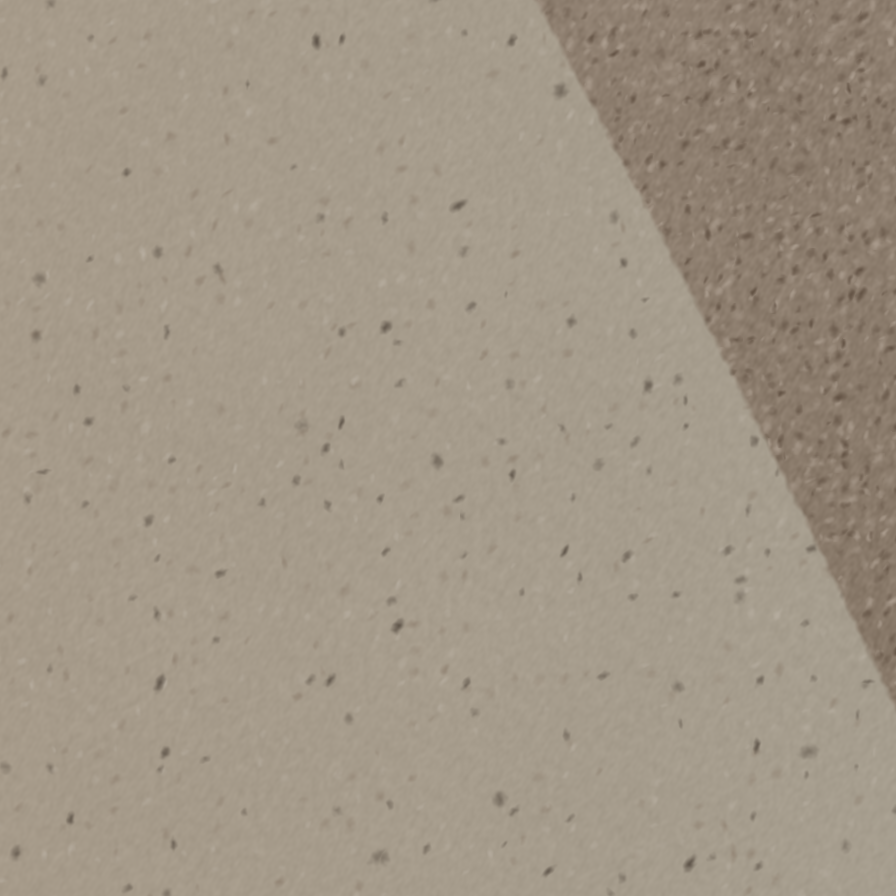
This texture is drawn by a WebGL 1 fragment shader. Its source:

```glsl
precision highp float;
// Speckled stone floor: a pale beige slab meets a brown one along a slanted seam.
// Jittered cells hold soft dark and pale flecks; gradient noise adds
// broad mottling and a slanted, scratchy grain.

uniform vec2 u_resolution;

vec2 hash2(vec2 p) {
  vec2 q = vec2(dot(p, vec2(127.1, 311.7)), dot(p, vec2(269.5, 183.3)));
  return fract(sin(q) * 43758.545);
}

float gradientAt(vec2 cell, vec2 offset) {
  return dot(hash2(cell) * 2.0 - 1.0, offset);
}

float gradientNoise(vec2 p) {
  vec2 i = floor(p);
  vec2 f = fract(p);
  vec2 w = f * f * f * (f * (f * 6.0 - 15.0) + 10.0);
  vec2 e = vec2(1.0, 0.0);
  float bottom = mix(gradientAt(i, f), gradientAt(i + e, f - e), w.x);
  float top = mix(gradientAt(i + e.yx, f - e.yx), gradientAt(i + 1.0, f - 1.0), w.x);
  return mix(bottom, top, w.y);
}

// Coverage of one layer of soft flecks; radius is in canvas units.
float flecks(vec2 uv, float cells, float density, float radius, float seed) {
  // A warp hides the rows of the cell grid
  vec2 warp = vec2(gradientNoise(uv * 9.0 + seed), gradientNoise(uv * 9.0 - seed));
  vec2 p = (uv + 0.02 * warp) * cells;
  vec2 cell = floor(p);
  vec2 place = hash2(cell + seed);
  vec2 traits = hash2(cell + seed + 57.3);
  vec2 kind = hash2(cell + seed + 113.9);
  vec2 d = (fract(p) - mix(vec2(0.28), vec2(0.72), place)) / cells;
  float angle = 1.05 + (traits.x - 0.5) * 1.5;
  float c = cos(angle);
  float s = sin(angle);
  d = vec2(c * d.x + s * d.y, c * d.y - s * d.x);
  d.y *= mix(1.1, 2.0, traits.y);
  d += 0.004 * vec2(gradientNoise(uv * 150.0), gradientNoise(uv * 150.0 + 31.0));
  float size = radius * mix(0.6, 1.0, kind.y);
  float shape = 1.0 - smoothstep(0.0, 1.25, length(d) / size);
  return shape * step(kind.x, density) * mix(0.4, 1.0, traits.y * kind.y);
}

void main() {
  vec2 uv = gl_FragCoord.xy / u_resolution;

  // Seam: a diagonal with a slight outward bow and a worn edge
  float drop = 1.0 - uv.y;
  float seamX = 0.597 + 0.509 * drop + 0.05 * drop * (0.788 - drop);
  float seam = (uv.x - seamX) * 0.89 + 0.005 * gradientNoise(uv * 70.0);
  float brownSide = smoothstep(-0.004, 0.004, seam);

  // Shared mottling, and grain stretched along the flecks
  float mottle = gradientNoise(uv * 5.0) + 0.6 * gradientNoise(uv * 17.0 + 9.0);
  vec2 slant = vec2(0.5 * uv.x + 0.87 * uv.y, 0.5 * uv.y - 0.87 * uv.x);
  float grain = gradientNoise(slant * vec2(60.0, 105.0))
              + gradientNoise(slant * vec2(125.0, 190.0) + 40.0);

  // Pale slab, a little warmer at the left and greener at the upper right
  vec3 pale = mix(vec3(0.652, 0.606, 0.540), vec3(0.650, 0.617, 0.557), uv.x);
  pale += 0.008 * mottle + 0.026 * grain;
  float crowd = 0.25 + 0.16 * smoothstep(0.1, 0.8, uv.x) - 0.1 * smoothstep(0.7, 1.0, uv.y);
  float spots = flecks(uv, 15.0, crowd, 0.011, 3.0);
  spots = max(spots, 0.85 * flecks(uv + 0.021, 21.0, crowd * 0.6, 0.009, 19.0));
  float faint = flecks(uv, 34.0, 0.25, 0.0095, 41.0);
  float glints = flecks(uv + 0.013, 38.0, 0.28, 0.008, 67.0);
  pale = mix(pale, vec3(0.55, 0.49, 0.425), 0.75 * faint);
  pale = mix(pale, vec3(0.735, 0.70, 0.65), 0.7 * glints);
  pale = mix(pale, vec3(0.32, 0.28, 0.24), 0.95 * spots);

  // Brown slab, densely flecked and darker toward its lower tip
  vec3 brown = mix(vec3(0.520, 0.460, 0.397), vec3(0.558, 0.498, 0.438), uv.y);
  brown += 0.022 * mottle + 0.055 * grain;
  float chips = max(flecks(uv, 40.0, 0.42, 0.0095, 83.0),
                    flecks(uv + 0.009, 55.0, 0.3, 0.0075, 97.0));
  float crumbs = max(flecks(uv + 0.017, 45.0, 0.42, 0.0095, 131.0),
                     flecks(uv + 0.005, 60.0, 0.35, 0.007, 151.0));
  brown = mix(brown, vec3(0.71, 0.655, 0.60), 0.75 * crumbs);
  brown = mix(brown, vec3(0.34, 0.275, 0.22), 0.8 * chips);

  gl_FragColor = vec4(mix(pale, brown, brownSide), 1.0);
}
```
